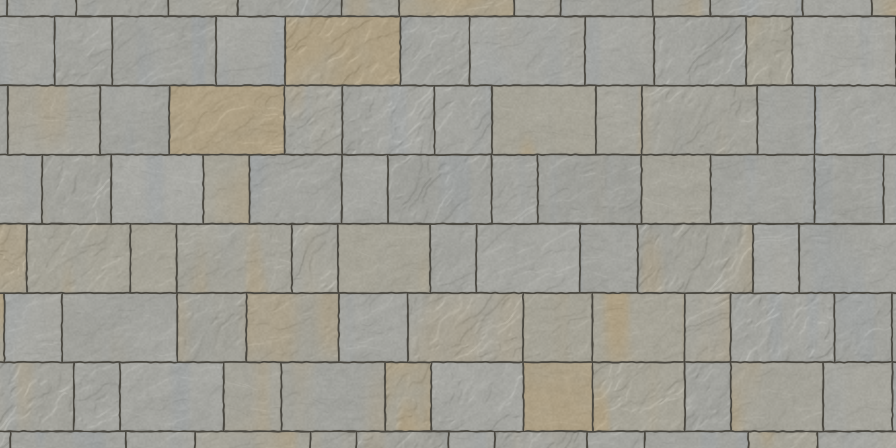
This texture is drawn by a WebGL 1 fragment shader. Its source:

```glsl
precision highp float;

uniform vec2 u_resolution;

const float COURSE = 0.1544;          // height of one row of stones
const float MODULE = COURSE / 6.0;    // stone widths are multiples of this

float hash(vec2 p) {
  vec3 q = fract(vec3(p.xyx) * 0.1031);
  q += dot(q, q.yzx + 33.33);
  return fract((q.x + q.y) * q.z);
}

float noise(vec2 p) {
  vec2 i = floor(p), f = fract(p);
  f = f * f * (3.0 - 2.0 * f);
  return mix(mix(hash(i), hash(i + vec2(1.0, 0.0)), f.x),
             mix(hash(i + vec2(0.0, 1.0)), hash(i + vec2(1.0)), f.x), f.y);
}

float fbm(vec2 p) {
  float sum = 0.0, amp = 0.5;
  for (int i = 0; i < 4; i++) {
    sum += amp * noise(p);
    p = mat2(1.6, 1.2, -1.2, 1.6) * p + 7.3;
    amp *= 0.5;
  }
  return sum;
}

// Terraced height of a split slate surface
float cleft(vec2 p) {
  float h = 6.0 * fbm(p + 0.9 * fbm(p * 0.7 + 4.0));
  return floor(h) + smoothstep(0.55, 1.0, fract(h)) + 0.5 * h;
}

// Left edge and width of the stone at x, in modules; z is its index
vec3 findStone(float x, float row) {
  float edge = -14.0 * hash(vec2(row + 20.0, 3.7));
  vec3 stone = vec3(edge, 6.0, 0.0);
  for (int i = 0; i < 18; i++) {
    float n = float(i);
    float wide = mod(n + row, 2.0);
    float width = 4.0 + 4.0 * wide + floor(3.0 * hash(vec2(n + 5.0, row + 31.0)));
    if (x >= edge) stone = vec3(edge, width, n);
    edge += width;
  }
  return stone;
}

void main() {
  vec2 p = gl_FragCoord.xy / u_resolution.y;
  float pixel = 1.0 / u_resolution.y;

  // Layout with slightly ragged edges
  vec2 wobble = vec2(noise(p * 95.0), noise(p * 95.0 + 41.0)) - 0.5;
  vec2 q = p + 0.0022 * wobble;
  float v = (0.9635 - q.y) / COURSE;
  float row = floor(v);
  float u = q.x / MODULE;
  vec3 stone = findStone(u, row);
  float sideGap = min(u - stone.x, stone.x + stone.y - u) * MODULE;
  float bedGap = min(fract(v), 1.0 - fract(v)) * COURSE;
  float gap = min(sideGap, bedGap);

  // Random traits of each stone
  vec2 id = vec2(stone.z + 1.0, row + 11.0);
  float tone = hash(id * 1.7 + 2.0);
  float warmth = hash(id * 2.3 + 9.0);
  float roughness = hash(id * 3.1 + 5.0);
  vec2 shift = 60.0 * vec2(tone, warmth);

  // Grey body with soft cloudy patches and upright streaks
  float cloud = fbm(p * 7.0 + shift);
  float streak = noise(p * vec2(24.0, 3.0) + shift);
  vec3 color = mix(vec3(0.605, 0.607, 0.585), vec3(0.67, 0.67, 0.65),
                   clamp(0.4 * tone + 0.7 * cloud + 0.2 * (streak - 0.5), 0.0, 1.0));
  color = mix(color, vec3(0.65, 0.635, 0.58), 0.75 * smoothstep(0.4, 0.9, warmth));
  color = mix(color, vec3(0.59, 0.615, 0.635),
              0.5 * smoothstep(0.55, 0.9, streak) * (1.0 - warmth));

  // Ochre staining, in bands and on a few whole stones
  float band = noise(p * vec2(17.0, 4.0) + shift.yx + 13.0);
  float ochre = smoothstep(0.55, 0.95, band) * smoothstep(0.3, 0.9, warmth);
  ochre = max(0.6 * ochre, 0.6 * step(0.95, warmth) * smoothstep(0.1, 0.6, cloud));
  color = mix(color, vec3(0.69, 0.61, 0.47), ochre);

  // Cleft relief, each stone split along its own direction
  float angle = 0.4 + 1.2 * (roughness - 0.5);
  float c = cos(angle), s = sin(angle);
  mat2 grain = mat2(c, -s, s, c);
  vec2 slate = grain * p * vec2(1.0) + shift;
  vec2 lit = grain * (p + vec2(-0.0025, 0.003)) + shift;
  vec2 stretch = vec2(9.0, 17.0);
  float relief = cleft(slate * stretch) - cleft(lit * stretch);
  color += clamp(relief, -1.0, 1.0) * mix(0.025, 0.07, roughness * roughness);

  // Fine grit
  color += 0.03 * (noise(p * 230.0) - 0.5) + 0.03 * (fbm(p * 60.0) - 0.47);

  // Worn rim and dark open joint
  color *= mix(0.94, 1.0, smoothstep(0.001, 0.006, gap));
  float joint = 1.0 - smoothstep(0.0019 - 0.6 * pixel, 0.0019 + 0.6 * pixel, gap);
  color = mix(color, vec3(0.29, 0.28, 0.25), joint);

  gl_FragColor = vec4(color, 1.0);
}
```
